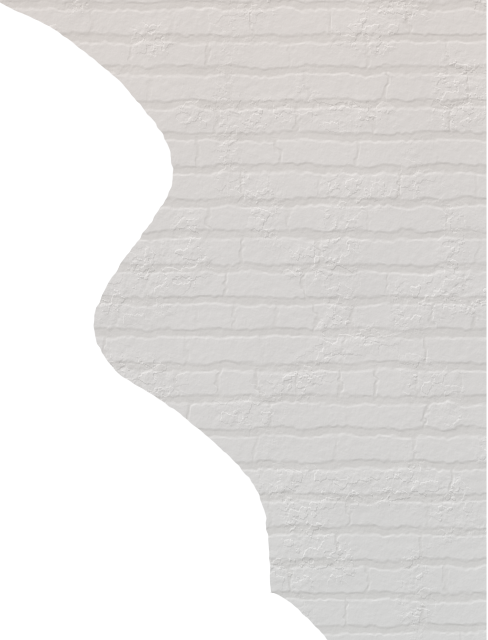
Reproduce this texture procedurally as a Shadertoy shader.

```glsl
// Whitewashed brick wall cut by a white wavy shape on the left.

// Lengths are in canvas heights, measured from the top left.
const float ROW_HEIGHT = 0.0513;
const float FIRST_JOINT = 0.008;
const float BRICK_LENGTH = 0.124;
const float BED_HALF = 0.0036;
const float HEAD_HALF = 0.0004;
const float BEVEL = 0.0060;
const float WARP = 0.009;
const float PAINT_ROUGHNESS = 0.75;
const float PATCH_ROUGHNESS = 0.95;
const float CHIP_DEPTH = 0.65;
const float RELIEF_STEP = 0.0022;
const float RELIEF_GAIN = 0.095;
const float NOTCH_Y = 0.926;
const float WALL_RIGHT = 0.7602;
const vec2 TO_LIGHT = vec2(-0.45, -0.89);
const vec3 PAINT_TOP = vec3(0.856, 0.834, 0.819);
const vec3 PAINT_MIDDLE = vec3(0.838, 0.829, 0.822);
const vec3 PAINT_BOTTOM = vec3(0.830, 0.830, 0.826);
const vec3 MORTAR_TINT = vec3(0.972, 0.970, 0.966);

// Shift of the head joints in each course, in brick lengths.
const float COURSE_SHIFT[20] = float[20](
    0.16, 0.63, 0.87, 0.70, 0.50, 0.02, 0.61, 0.02, 0.85, 0.89,
    0.32, 0.52, 0.37, 0.20, 0.70, 0.40, 0.26, 0.63, 0.35, 0.80);

// Evenly spaced control values of the wavy outline, top to bottom.
const int LAST_KNOT = 24;
const float OUTLINE[25] = float[25](
    -0.003, 0.078, 0.135, 0.185, 0.221, 0.253, 0.268, 0.267, 0.245,
    0.216, 0.186, 0.161, 0.147, 0.155, 0.186, 0.251, 0.306, 0.353,
    0.391, 0.411, 0.418, 0.421, 0.422, 0.425, 0.430);

float hash(vec2 p) {
    return fract(sin(dot(p, vec2(12.9898, 78.233))) * 43758.5453);
}

float noise(vec2 p) {
    vec2 cell = floor(p), f = fract(p);
    f = f * f * (3.0 - 2.0 * f);
    float top = mix(hash(cell), hash(cell + vec2(1, 0)), f.x);
    float bottom = mix(hash(cell + vec2(0, 1)), hash(cell + vec2(1, 1)), f.x);
    return mix(top, bottom, f.y);
}

float fbm(vec2 p) {
    float sum = 0.0, amplitude = 0.5;
    for (int i = 0; i < 4; i++) {
        sum += amplitude * noise(p);
        p = mat2(1.6, 1.2, -1.2, 1.6) * p + 7.3;
        amplitude *= 0.55;
    }
    return sum;
}

// Catmull-Rom curve through the outline, plus the ledge near the bottom.
float outlineX(float y) {
    float t = clamp(y, 0.0, 0.9999) * float(LAST_KNOT);
    int i = int(t);
    float f = fract(t);
    float a = OUTLINE[max(i - 1, 0)], b = OUTLINE[i];
    float c = OUTLINE[i + 1], d = OUTLINE[min(i + 2, LAST_KNOT)];
    float curve = b + 0.5 * f * (c - a + f * (2.0 * a - 5.0 * b + 4.0 * c - d
                + f * (3.0 * (b - c) + d - a)));
    float ledge = max(y - NOTCH_Y, 0.0) / (1.0 - NOTCH_Y);
    return curve + 0.082 * pow(ledge, 0.65);
}

// 1 on a brick face, 0 in a bed joint; many head joints are painted over.
float brickMask(vec2 p) {
    vec2 wobble = vec2(noise(p * 32.0), noise(p * 32.0 + 31.7)) - 0.5;
    wobble += 0.55 * (vec2(noise(p * 140.0), noise(p * 140.0 + 9.1)) - 0.5);
    p += WARP * wobble * vec2(1.4, 0.8);
    float course = (p.y - FIRST_JOINT) / ROW_HEIGHT;
    int row = int(clamp(floor(course), 0.0, 19.0));
    float size = BRICK_LENGTH * (row == 9 || row == 11 ? 0.5 : 1.0);
    float along = p.x / size - COURSE_SHIFT[row];
    float bed = (0.5 - abs(fract(course) - 0.5)) * ROW_HEIGHT - BED_HALF;
    float head = (0.5 - abs(fract(along) - 0.5)) * size - HEAD_HALF;
    float depth = mix(0.15, 0.75, hash(vec2(floor(along + 0.5), float(row))));
    float filled = mix(0.65, 1.0, noise(p * 24.0 + 55.0));
    float face = 1.0 - filled * (1.0 - smoothstep(0.0, BEVEL, bed));
    return face * mix(1.0, smoothstep(0.0, BEVEL * 0.8, head), depth);
}

// Brick profile with trowelled paint and rough, chipped patches.
float wallHeight(vec2 p) {
    float patches = smoothstep(0.40, 0.80, noise(p * 17.0 + 4.0));
    float chips = smoothstep(0.50, 0.57, fbm(p * vec2(60.0, 66.0) + 13.0));
    float paint = fbm(p * 105.0);
    return brickMask(p) + paint * (PAINT_ROUGHNESS + PATCH_ROUGHNESS * patches)
         + CHIP_DEPTH * chips * (0.12 + 0.88 * patches);
}

void mainImage(out vec4 fragColor, in vec2 fragCoord) {
    float pixel = 1.0 / iResolution.y;
    vec2 p = vec2(fragCoord.x, iResolution.y - fragCoord.y) * pixel;

    // Paint colour, warm above and cooler below
    vec3 wall = mix(PAINT_TOP, PAINT_MIDDLE, smoothstep(0.0, 0.5, p.y));
    wall = mix(wall, PAINT_BOTTOM, smoothstep(0.45, 1.0, p.y));
    wall *= mix(MORTAR_TINT, vec3(1.0), brickMask(p));
    wall *= 0.993 + 0.014 * noise(p * 9.0);

    // Relief lit from above
    float slope = wallHeight(p) - wallHeight(p + TO_LIGHT * RELIEF_STEP);
    wall += RELIEF_GAIN * clamp(slope, -1.0, 0.8);

    // White cutout and thin right margin
    float edge = outlineX(p.y) + 0.003 * (noise(p * 110.0) - 0.5);
    float tilt = (outlineX(p.y + 0.002) - outlineX(p.y - 0.002)) / 0.004;
    float inside = (p.x - edge) / sqrt(1.0 + tilt * tilt);
    inside = min(inside, WALL_RIGHT - p.x);
    float cover = smoothstep(-0.7 * pixel, 0.7 * pixel, inside);
    fragColor = vec4(mix(vec3(1.0), wall, cover), 1.0);
}
```
